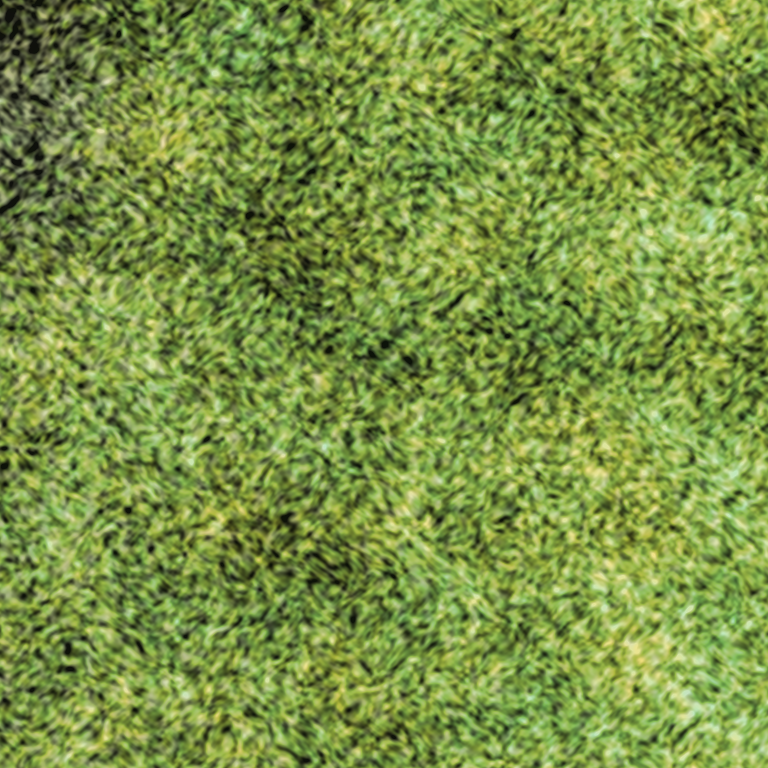
Give the GLSL for this texture, as a three.js fragment shader.

```glsl
// Mossy turf seen from above: small blurred leaf grains with dark gaps.
// Stretched gradient noise in two crossing directions makes the grains,
// broad noise shades the patches, and a tone ramp gives the greens.
varying vec2 vUv;

// Random unit gradient for a lattice point
vec2 gradientAt(vec2 cell) {
  vec3 q = fract(cell.xyx * vec3(0.1031, 0.1030, 0.0973));
  q += dot(q, q.yzx + 33.33);
  float angle = 6.2832 * fract((q.x + q.y) * q.z);
  return vec2(cos(angle), sin(angle));
}

// Gradient noise, about -0.7 to 0.7
float noise(vec2 p) {
  vec2 i = floor(p);
  vec2 f = p - i;
  vec2 u = f * f * f * (f * (f * 6.0 - 15.0) + 10.0);
  float a = dot(gradientAt(i), f);
  float b = dot(gradientAt(i + vec2(1.0, 0.0)), f - vec2(1.0, 0.0));
  float c = dot(gradientAt(i + vec2(0.0, 1.0)), f - vec2(0.0, 1.0));
  float d = dot(gradientAt(i + 1.0), f - 1.0);
  return mix(mix(a, b, u.x), mix(c, d, u.x), u.y);
}

// Short leaf grains, longer along the given direction
float grains(vec2 p, float angle) {
  float c = cos(angle);
  float s = sin(angle);
  vec2 q = vec2(c * p.x + s * p.y, c * p.y - s * p.x);
  return noise(q * vec2(54.0, 88.0) + 210.0)
       + 0.65 * noise(q * vec2(98.0, 142.0) + 470.0);
}

// Broad light and dark patches, brighter toward the lower right
float patchLight(vec2 p) {
  float light = 1.3 * noise(p * 3.1 + 17.0) + 1.2 * noise(p * 6.5 + 41.0)
              + 0.9 * noise(p * 14.0 + 83.0);
  light += 0.65 * (p.x - 0.5) - 0.35 * (p.y - 0.5);
  vec2 hollow = (p - vec2(0.40, 0.46)) * vec2(5.0, 4.0);
  vec2 corner = (p - vec2(0.0, 1.0)) * 5.0;
  return light - 0.5 * exp(-dot(hollow, hollow)) - 0.9 * exp(-dot(corner, corner));
}

// Tone to colour, from black gaps to pale leaf tips
vec3 mossColor(float tone) {
  vec3 color = mix(vec3(0.05, 0.07, 0.03), vec3(0.15, 0.18, 0.08), clamp((tone + 2.8) / 0.6, 0.0, 1.0));
  color = mix(color, vec3(0.27, 0.34, 0.14), clamp((tone + 2.2) / 0.8, 0.0, 1.0));
  color = mix(color, vec3(0.38, 0.48, 0.19), clamp((tone + 1.4) / 0.7, 0.0, 1.0));
  color = mix(color, vec3(0.47, 0.60, 0.23), clamp((tone + 0.7) / 0.7, 0.0, 1.0));
  color = mix(color, vec3(0.60, 0.73, 0.29), clamp(tone / 0.75, 0.0, 1.0));
  color = mix(color, vec3(0.70, 0.78, 0.44), clamp((tone - 0.75) / 0.9, 0.0, 1.0));
  return mix(color, vec3(0.85, 0.90, 0.64), clamp((tone - 1.65) / 1.2, 0.0, 1.0));
}

void main() {
  // Bend the grains a little so that no direction looks ruled
  vec2 p = vUv + 0.006 * vec2(noise(vUv * 26.0 + 5.0), noise(vUv * 26.0 + 60.0));

  // Two crossing grain directions trade places across the turf
  float turn = 0.785 + 2.2 * noise(vUv * 9.0 + 130.0);
  float leaf = cos(turn) * grains(p, 0.75) + sin(turn) * grains(p + 3.0, -0.65);
  float clump = noise(p * 34.0 + 300.0);
  float tone = 3.3 * leaf + 1.3 * clump + patchLight(vUv) + 0.05;
  vec3 color = mossColor(tone);

  // Leaves drift between yellow and cool green
  float warmth = 0.28 * noise(vUv * 8.0 + 350.0) + 0.32 * noise(p * 58.0 + 390.0);
  color *= 1.0 + warmth * vec3(0.55, -0.05, -0.75);

  // Dry grey flecks, mostly toward the left and the upper left corner
  vec2 dryEdge = (vUv - vec2(0.02, 0.86)) * vec2(9.0, 6.0);
  float dry = 0.14 + 0.9 * noise(p * 64.0 + 520.0) - 0.28 * vUv.x;
  dry += 0.55 * exp(-dot(dryEdge, dryEdge));
  float luma = dot(color, vec3(0.3, 0.6, 0.1));
  color = mix(color, luma * vec3(1.02, 1.0, 0.90), clamp(dry, 0.0, 0.65));

  gl_FragColor = vec4(clamp(color, 0.0, 1.0), 1.0);
}
```
